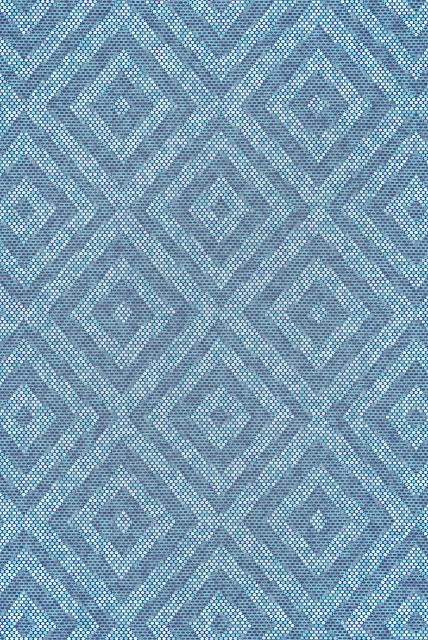
Reproduce this pattern procedurally as a WebGL 1 fragment shader.

```glsl
precision highp float;

uniform vec2 u_resolution;

const float PI = 3.14159265;
const vec2 THREADS = vec2(90.0, 208.0);         // knots across, rows down
const vec2 DIAMOND_CENTRE = vec2(0.286, 0.8346);
const vec2 HALF_REPEAT = vec2(0.2286, 0.1622);

const vec3 PALE = vec3(0.84, 0.96, 0.97);
const vec3 CYAN = vec3(0.57, 0.83, 0.90);
const vec3 STEEL = vec3(0.57, 0.70, 0.79);
const vec3 MAUVE = vec3(0.49, 0.56, 0.70);
const vec3 NAVY = vec3(0.16, 0.29, 0.41);
const vec3 VIOLET = vec3(0.27, 0.17, 0.44);

float hash(vec2 p) {
  return fract(sin(dot(p, vec2(12.99, 78.23))) * 4375.85);
}

// Slow unevenness from layered sines, about -1 to 1
float drift(vec2 p) {
  return 0.5 * sin(p.x * 5.1 + 2.0 * sin(p.y * 3.7))
       + 0.3 * sin(p.y * 9.3 - p.x * 4.0)
       + 0.2 * sin(p.x * 17.0 + p.y * 13.0);
}

// Soft-edged ellipse coverage
float ellipse(vec2 p, vec2 radius, float blur) {
  float d = length(p / radius);
  return 1.0 - smoothstep(1.0 - blur, 1.0 + blur, d);
}

// Nested diamonds whose bands alternate between neighbouring centres
float diamondBands(vec2 uv, vec2 centre, vec2 halfRepeat) {
  vec2 p = (uv - centre) / halfRepeat;
  vec2 q = abs(mod(p + 1.0, 2.0) - 1.0);
  float r = q.x + q.y;
  // Widen the shared border so that it runs through the crossings
  float s = (r - 1.0) / 0.15;
  r -= 0.06 * exp(-s * s);
  return cos(4.5 * PI * r);
}

// Raised bands: pale knots over dark gaps
vec3 raisedWeave(vec2 f, vec2 id, float blur) {
  vec3 gap = mix(NAVY, VIOLET, smoothstep(0.6, 0.95, hash(id + 7.0)));
  vec3 knot = mix(CYAN, PALE, smoothstep(0.1, 0.8, hash(id)));
  float size = 0.93 + 0.14 * hash(id + 19.0);
  return mix(gap, knot, ellipse(f, vec2(0.39, 0.52) * size, blur));
}

// Flat bands: fine horizontal threads broken by dark dashes
vec3 flatWeave(vec2 f, vec2 id, float blur) {
  vec3 thread = mix(MAUVE, STEEL, smoothstep(0.1, 0.6, hash(id + 3.0)));
  thread = mix(thread, CYAN, 0.6 * step(0.8, hash(id + 11.0)));
  float dash = ellipse(f, vec2(0.40, 0.31), blur);
  return mix(thread, NAVY, dash * (0.7 + 0.3 * hash(id + 5.0)));
}

vec3 cloth(vec2 uv, float blur) {
  vec2 g = uv * THREADS;
  g.y += 0.3 * drift(uv);
  float row = floor(g.y);
  float stagger = 0.5 * mod(row, 2.0);
  vec2 id = vec2(floor(g.x + stagger), row);
  vec2 f = vec2(fract(g.x + stagger), fract(g.y)) - 0.5;

  // Bands step from knot to knot
  vec2 knotCentre = (id + vec2(0.5 - stagger, 0.5)) / THREADS;
  float band = diamondBands(knotCentre, DIAMOND_CENTRE, HALF_REPEAT);
  float raised = smoothstep(-0.25, 0.25, band + 0.12 * (hash(id + 23.0) - 0.5));
  return mix(flatWeave(f, id, blur), raisedWeave(f, id, blur), raised);
}

// Faded middle, richer colour toward the borders
vec3 fade(vec3 col, vec2 uv) {
  float rim = smoothstep(0.2, 0.75, length((uv - vec2(0.47, 0.5)) * vec2(0.9, 1.1)));
  float grey = dot(col, vec3(0.3, 0.5, 0.2));
  col = mix(vec3(grey), col, mix(0.9, 1.15, rim));
  col = mix(vec3(0.50, 0.62, 0.71), col, mix(0.88, 1.08, rim));
  return col * (1.0 + 0.015 * drift(uv * 1.3));
}

void main() {
  float blur = 0.3 * THREADS.y / u_resolution.y + 0.05;
  vec3 col = vec3(0.0);
  // Four samples per pixel
  for (int j = 0; j < 2; j++) {
    for (int i = 0; i < 2; i++) {
      vec2 offset = 0.5 * vec2(float(i), float(j)) - 0.25;
      col += 0.25 * cloth((gl_FragCoord.xy + offset) / u_resolution, blur);
    }
  }
  vec2 uv = gl_FragCoord.xy / u_resolution;
  gl_FragColor = vec4(clamp(fade(col, uv), 0.0, 1.0), 1.0);
}
```
